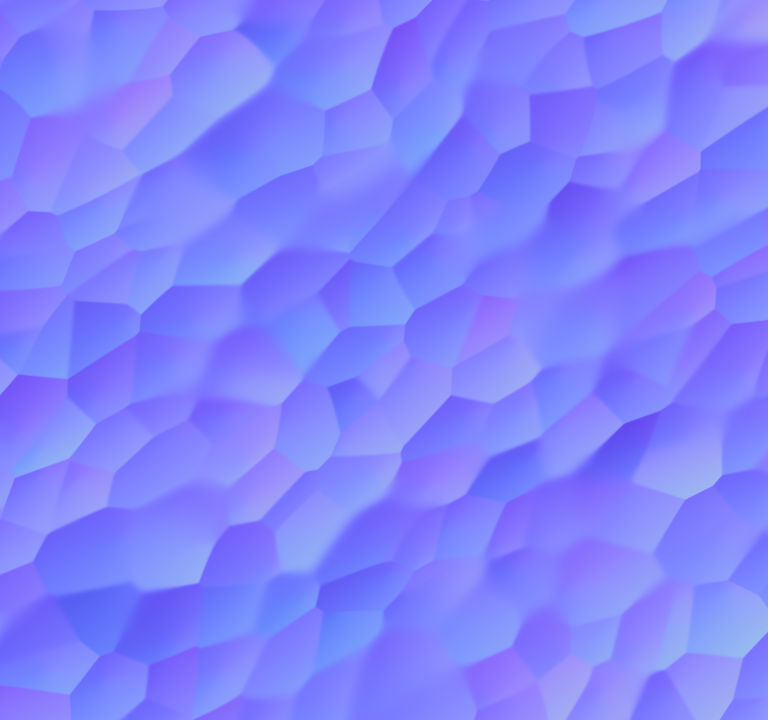
Write a Shadertoy shader that draws this texture map.

```glsl
// Tangent-space normal map of slanted, chipped rock facets with sharp and soft creases.

const float SLANT = 0.62;                // angle of the long facet axis, radians
const vec2 FACETS = vec2(10.2, 15.5);    // facets per canvas height: along, across
const vec2 LIGHT_AXIS = vec2(0.41, 1.0); // red and green shift of a lighter facet

vec2 hash22(vec2 p) {
    vec3 q = fract(p.xyx * vec3(0.1031, 0.1030, 0.0973));
    q += dot(q, q.yzx + 33.33);
    return fract((q.xx + q.yz) * q.zy);
}

mat2 rotation(float angle) {
    float c = cos(angle), s = sin(angle);
    return mat2(c, -s, s, c);
}

// Smooth value noise, two channels in 0..1
vec2 valueNoise(vec2 p) {
    vec2 cell = floor(p), f = fract(p);
    f = f * f * (3.0 - 2.0 * f);
    vec2 low = mix(hash22(cell), hash22(cell + vec2(1, 0)), f.x);
    vec2 high = mix(hash22(cell + vec2(0, 1)), hash22(cell + vec2(1, 1)), f.x);
    return mix(low, high, f.y);
}

// Red and green offset of one facet at position v from its seed
vec2 facetTilt(vec2 id, vec2 v) {
    vec2 own = hash22(id + 71.0) - 0.5;
    vec2 shared_ = valueNoise(id * 0.47 + 11.3) - 0.5; // lets neighbours merge
    vec2 apex = 1.3 * (hash22(id + 139.0) - 0.5);
    vec2 spoke = v - apex;
    vec2 fan = spoke / sqrt(dot(spoke, spoke) + 0.015);

    // Flat slope, brightening towards the lower edge, and a fan around the apex
    float lightness = 0.15 * own.x + 0.12 * shared_.x - 0.11 * v.y - 0.03 * fan.y;
    float hue = 0.07 * own.y + 0.08 * shared_.y + 0.035 * fan.x;
    return LIGHT_AXIS * lightness + vec2(hue, 0.0);
}

// Blend facets by distance to their seeds; higher crispness gives harder creases
vec2 facetField(vec2 p, float crispness) {
    vec2 cell = floor(p);
    vec2 sum = vec2(0.0);
    float total = 0.0;
    for (int y = -2; y <= 2; y++) {
        for (int x = -2; x <= 2; x++) {
            vec2 id = cell + vec2(x, y);
            vec2 v = p - id - hash22(id);
            float shrink = 0.22 * hash22(id + 211.0).x; // uneven facet sizes
            float weight = exp(-crispness * (dot(v, v) + shrink));
            sum += weight * facetTilt(id, v);
            total += weight;
        }
    }
    return sum / total;
}

void mainImage(out vec4 fragColor, in vec2 fragCoord) {
    vec2 uv = fragCoord / iResolution.y;
    vec2 p = rotation(SLANT) * uv * FACETS + 40.0;

    // Wide bending varies the directions but leaves the edges straight
    p += 0.9 * (valueNoise(p * 0.33 + 7.0) - 0.5);

    float crispness = mix(6.0, 55.0, smoothstep(0.25, 0.7, valueNoise(p * 0.8 + 19.0).x));
    vec2 broad = valueNoise(p * 0.4 + 53.0) - 0.5;
    vec2 slope = facetField(p, crispness) + 0.04 * broad;

    // Encode the unit normal as a colour
    vec2 n = 2.0 * slope;
    vec3 normal = vec3(n, sqrt(max(0.0, 1.0 - dot(n, n))));
    fragColor = vec4(0.5 + 0.5 * normal, 1.0);
}
```
